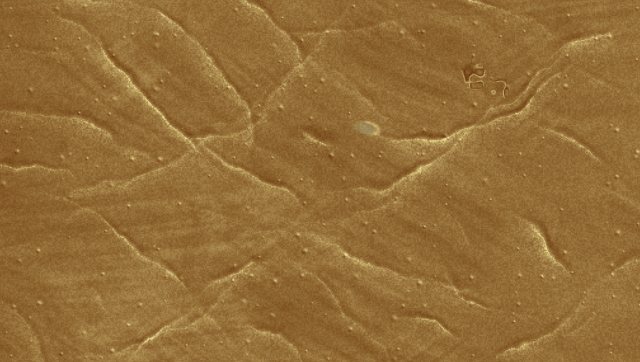
This texture is drawn by a Shadertoy shader. Its source:

```glsl
// Brushed gold paint: trowel ridges, fine scratches, pimples and sparkling grain.

const vec3 GOLD = vec3(0.572, 0.418, 0.208);
const vec3 GOLD_SLOPE = vec3(1.0, 1.27, 1.03);   // colour change per unit of tone
const vec3 SILVER = vec3(0.60, 0.56, 0.40);
const int RIDGE_COUNT = 46;

float hash(vec2 p) {
    vec3 q = fract(p.xyx * 0.1031);
    q += dot(q, q.yzx + 33.33);
    return fract((q.x + q.y) * q.z);
}

float noise(vec2 p) {
    vec2 i = floor(p), f = fract(p);
    f = f * f * (3.0 - 2.0 * f);
    return mix(mix(hash(i), hash(i + vec2(1, 0)), f.x),
               mix(hash(i + vec2(0, 1)), hash(i + vec2(1, 1)), f.x), f.y);
}

float fbm(vec2 p) {
    float sum = 0.0, gain = 0.5;
    for (int i = 0; i < 5; i++) {
        sum += gain * noise(p);
        p = mat2(1.6, 1.2, -1.2, 1.6) * p + 7.3;
        gain *= 0.5;
    }
    return sum;
}

vec2 rotate(vec2 p, float angle) {
    float c = cos(angle), s = sin(angle);
    return vec2(c * p.x + s * p.y, c * p.y - s * p.x);
}

// Crest with a sharp upper lip, a soft lit flank below and a thin shadow above.
float ridge(vec2 q, float halfLength, float bend, float width) {
    float y = q.y + bend * (q.x * q.x - 0.02);
    float along = 1.0 - smoothstep(0.2 * halfLength, halfLength, abs(q.x));
    float lit = y < 0.0 ? exp(y / width) : exp(-y / 0.004);
    float lip = exp(-abs(y) / 0.004);
    float shade = exp(-pow((y - 0.013) / 0.009, 2.0));
    return along * (0.7 * lit + 0.6 * lip - 0.5 * shade);
}

// Ridges spread evenly: three in five fall to the right, the others rise.
float ridges(vec2 p, float aspect) {
    float sum = 0.0;
    vec2 warp = vec2(fbm(p * 4.5), fbm(p * 4.5 + 31.0)) - 0.5;
    for (int i = 0; i < RIDGE_COUNT; i++) {
        float n = float(i);
        vec2 seed = vec2(n, 4.7);
        vec2 centre = vec2(aspect * fract(n * 0.618 + 0.2), (n + 0.5) / float(RIDGE_COUNT));
        float turn = hash(seed + 11.0);
        float angle = i % 5 < 2 ? mix(0.0, 0.75, turn) : -mix(0.15, 0.85, turn);
        vec2 q = rotate(p - centre + 0.13 * warp, angle);
        float strength = mix(0.03, 0.19, pow(hash(seed + 23.0), 1.8));
        float patchy = 0.2 + 1.4 * noise(q * vec2(11.0, 4.0) + n * 5.0);
        sum += strength * patchy * ridge(q, mix(0.08, 0.42, hash(seed + 37.0)),
            mix(-1.5, 1.5, hash(seed + 41.0)), mix(0.006, 0.028, hash(seed + 53.0)));
    }
    return sum;
}

// Long thin streaks along one direction, present only in patches.
float scratches(vec2 p, float angle, float seed) {
    vec2 q = rotate(p + 0.05 * noise(p * 3.0 + seed), angle);
    float patchy = smoothstep(0.45, 0.75, noise(p * 2.6 + seed));
    return patchy * (noise(q * vec2(3.0, 50.0) + seed) + noise(q * vec2(5.0, 100.0)) - 1.0);
}

// One small pimple in some of the cells, lit from the upper right.
float pimples(vec2 p, float cells, float share) {
    vec2 cell = floor(p * cells);
    vec2 jitter = 0.25 + 0.5 * vec2(hash(cell + 3.1), hash(cell + 9.7));
    vec2 d = (p * cells - cell - jitter) / cells;
    float radius = mix(0.003, 0.0065, pow(hash(cell + 17.0), 2.0));
    float dome = exp(-dot(d, d) / (radius * radius));
    float facing = dot(d, vec2(0.6, 0.8)) / radius;
    return step(hash(cell + 27.0), share) * dome * (0.35 + 1.4 * facing);
}

// Crumpled thin outlines inside a small round patch.
float crumple(vec2 p, vec2 centre, float radius) {
    float inside = 1.0 - smoothstep(0.6 * radius, radius, length(p - centre));
    float level = noise(p * 55.0) - 0.5;
    return inside * (exp(-pow(level / 0.07, 2.0)) - 0.7 * exp(-pow((level - 0.17) / 0.08, 2.0)));
}

void mainImage(out vec4 fragColor, in vec2 fragCoord) {
    float aspect = iResolution.x / iResolution.y;
    vec2 p = fragCoord / iResolution.y;

    // Rolling relief, gently stretched along the falling strokes
    vec2 swell = rotate(p, -0.4) * vec2(3.0, 5.0) + 1.8 * fbm(p * 2.5);
    float tone = 0.24 * (fbm(swell) - fbm(swell + vec2(0.04, 0.14)));
    tone += 0.07 * (fbm(p * 1.8 + 4.0) - 0.48);
    tone -= 0.03 * (1.0 - smoothstep(0.0, 0.22, p.x));

    // Strokes and small marks
    float crest = ridges(p, aspect);
    tone += crest;
    tone += 0.05 * scratches(p, -0.55, 2.0) + 0.06 * scratches(p, 0.1, 19.0);
    tone += 0.05 * scratches(p, 0.6, 47.0);
    tone += 0.27 * pimples(p, 15.0, 0.28) + 0.18 * pimples(p + 5.3, 27.0, 0.12);
    tone += 0.18 * crumple(p, vec2(0.74 * aspect, 0.79), 0.045);
    tone += 0.18 * crumple(p, vec2(0.78 * aspect, 0.755), 0.035);

    // Metallic grain, sparkling more on the lit crests
    float grain = noise(p * 285.0) + 0.4 * noise(p * 150.0 + 40.0) - 0.7;
    tone += grain * (0.085 + 0.7 * clamp(crest, 0.0, 0.2));

    // Bare silvery dent with a bright rim
    vec2 dent = rotate(p - vec2(0.57 * aspect, 0.645), -0.15) / vec2(0.036, 0.018);
    float edge = length(dent) - 1.0;
    tone += 0.2 * exp(-pow(edge / 0.22, 2.0)) * smoothstep(-0.3, 0.9, dent.x + 0.5 * dent.y);

    // Shadows stay shallow, highlights keep their full strength
    tone *= tone < 0.0 ? 0.75 : 1.0;
    vec3 color = GOLD + GOLD_SLOPE * clamp(tone, -0.15, 0.34);
    color = mix(color, SILVER + 0.6 * tone, 0.6 * (1.0 - smoothstep(-0.4, 0.0, edge)));
    fragColor = vec4(color, 1.0);
}
```
